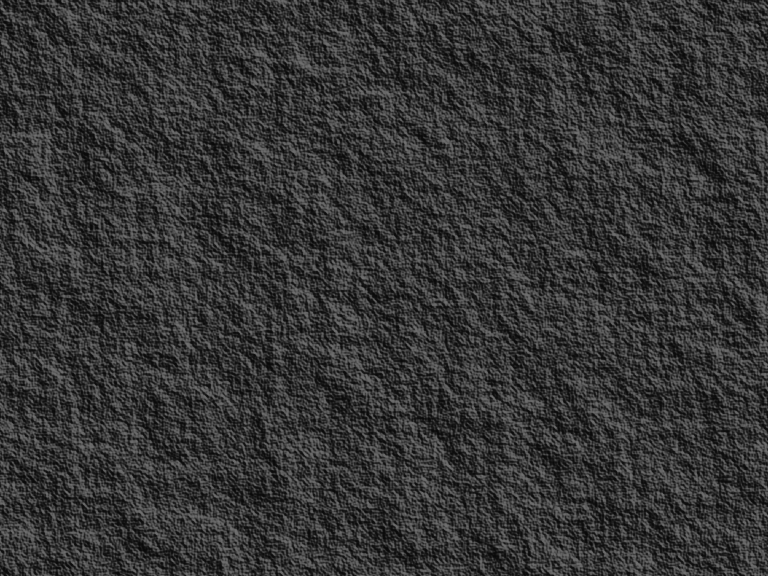
This texture is drawn by a WebGL 2 fragment shader. Its source:

```glsl
#version 300 es
precision highp float;
// Dark rough stone: a finely grained fractal surface lit by a low diagonal light.

uniform vec2 u_resolution;
out vec4 outColor;

const int OCTAVES = 6;
const float BASE_CELLS = 6.7;               // coarsest noise cells per canvas height
const float ROUGHNESS = 0.73;               // height kept from octave to octave
const vec2 LIGHT_DIR = vec2(0.7071, 0.7071);
const float SLOPE_STEP = 0.0012;            // half width of the slope probe
const float CONTRAST = 0.23;
const float BIAS = -0.37;                   // shifts the balance towards shadow
const float SHADOW_TONE = 0.03;
const float LIT_TONE = 0.45;

// Integer hash of a lattice corner to [0, 1)
float hash(ivec2 corner, int seed) {
    uvec2 q = uvec2(corner + 4096);
    uint h = q.x * 1597334677u ^ q.y * 3812015801u ^ uint(seed + 1) * 2654435769u;
    h = (h ^ (h >> 16)) * 2246822519u;
    h = (h ^ (h >> 13)) * 3266489917u;
    h ^= h >> 16;
    return float(h >> 8) / 16777216.0;
}

// Contribution of one corner: random unit gradient dotted with the offset
float cornerRamp(ivec2 corner, vec2 offset, int seed) {
    float angle = 6.28319 * hash(corner, seed);
    return dot(vec2(cos(angle), sin(angle)), offset);
}

float gradientNoise(vec2 p, int seed) {
    ivec2 cell = ivec2(floor(p));
    vec2 f = fract(p);
    vec2 blend = f * f * f * (f * (f * 6.0 - 15.0) + 10.0);
    float a = cornerRamp(cell, f, seed);
    float b = cornerRamp(cell + ivec2(1, 0), f - vec2(1.0, 0.0), seed);
    float c = cornerRamp(cell + ivec2(0, 1), f - vec2(0.0, 1.0), seed);
    float d = cornerRamp(cell + ivec2(1, 1), f - vec2(1.0), seed);
    return mix(mix(a, b, blend.x), mix(c, d, blend.x), blend.y);
}

// Fractal surface; aligned lattices leave faint straight creases
float surfaceHeight(vec2 p) {
    float height = 0.0;
    float amplitude = 1.0 / BASE_CELLS;
    float cells = BASE_CELLS;
    for (int i = 0; i < OCTAVES; i++) {
        height += amplitude * gradientNoise(p * cells, i);
        amplitude *= ROUGHNESS;
        cells *= 2.0;
    }
    return height;
}

void main() {
    vec2 p = gl_FragCoord.xy / u_resolution.y;

    // Slope facing the light
    vec2 probe = LIGHT_DIR * SLOPE_STEP;
    float slope = (surfaceHeight(p - probe) - surfaceHeight(p + probe)) / (2.0 * SLOPE_STEP);

    // Soft limits keep shadows and lit faces inside the tonal range
    float lit = 1.0 / (1.0 + exp(-(CONTRAST * slope + BIAS)));
    outColor = vec4(vec3(mix(SHADOW_TONE, LIT_TONE, lit)), 1.0);
}
```
